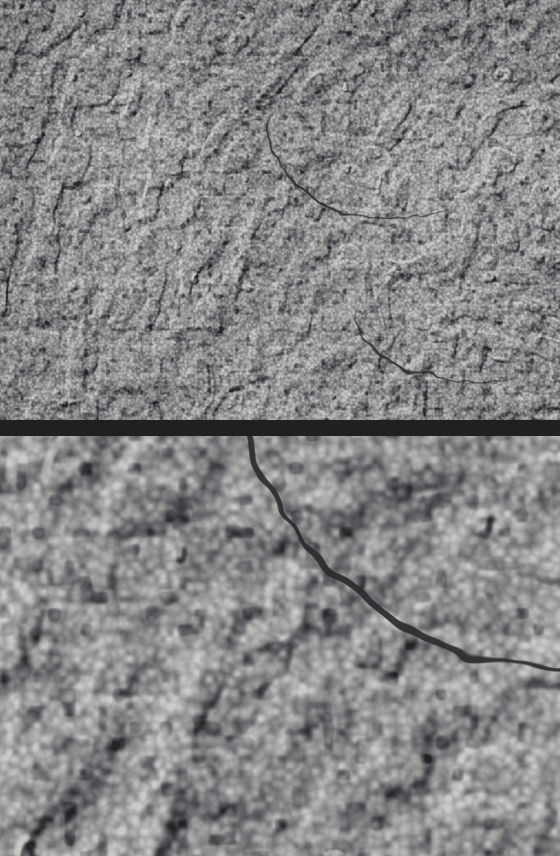
Top, the full canvas; bottom, a detail of the centre.
A WebGL 2 fragment shader for this texture:

```glsl
#version 300 es
precision highp float;
// Rough grey sanded plaster with curved trowel ridges, clods and two hairline cracks.

uniform vec2 u_resolution;
out vec4 fragColor;

// Lengths are in canvas heights, frequencies in cells per canvas height.
const float BASE_TONE = 0.565;
const vec2 LIGHT_DIR = vec2(-0.6, 0.8);
const float RELIEF_GAIN = 0.52;
const float SLOPE_STEP = 0.0022;
const vec2 SWIRL_CENTRE = vec2(1.8, 0.1);
const vec2 RIDGE_FREQ = vec2(27.0, 17.0);   // across, along the trowel stroke
const float RIDGE_HEIGHT = 0.006;
const float LUMP_FREQ = 25.0;
const float LUMP_HEIGHT = 0.004;
const float ROUGH_FREQ = 56.0;
const float ROUGH_HEIGHT = 0.0032;
const float CLOD_FREQ = 8.0;
const float CLOD_HEIGHT = 0.006;
const float SAND_FREQ = 112.0;
const float SAND_CONTRAST = 0.23;
const float DUST_FREQ = 190.0;
const float DUST_CONTRAST = 0.19;
const float PIT_FREQ = 78.0;
const float PIT_DEPTH = 0.18;
const float CRACK_HALF_WIDTH = 0.0036;
const float CRACK_TONE = 0.17;
const vec3 SHADOW_TINT = vec3(0.985, 0.99, 1.035);
const vec3 LIGHT_TINT = vec3(1.0, 1.006, 0.998);
const float TAU = 6.2831853;

vec2 hash2(vec2 p) {
  vec3 q = fract(vec3(p.xyx) * vec3(0.1031, 0.1030, 0.0973));
  q += dot(q, q.yzx + 33.33);
  return fract((q.xx + q.yz) * q.zy);
}

float noise(vec2 p) {
  vec2 i = floor(p), f = fract(p);
  f = f * f * f * (f * (f * 6.0 - 15.0) + 10.0);
  float low = mix(hash2(i).x, hash2(i + vec2(1, 0)).x, f.x);
  float high = mix(hash2(i + vec2(0, 1)).x, hash2(i + vec2(1, 1)).x, f.x);
  return mix(low, high, f.y);
}

vec2 wobble(vec2 p, float freq) {
  return vec2(noise(p * freq + 17.3), noise(p * freq + 61.7)) - 0.5;
}

// Distance to the nearest scattered sand grain, in cells.
float grainDistance(vec2 p) {
  vec2 cell = floor(p);
  float nearest = 4.0;
  for (int y = -1; y <= 1; y++)
    for (int x = -1; x <= 1; x++) {
      vec2 c = cell + vec2(x, y);
      nearest = min(nearest, length(c + hash2(c + 5.0) - p));
    }
  return nearest;
}

// Sparse rounded clods, at most one in each cell.
float clods(vec2 p) {
  vec2 q = p * CLOD_FREQ, cell = floor(q);
  vec2 place = 0.2 + 0.6 * hash2(cell + 91.0);
  vec2 kind = hash2(cell + 43.0);
  float radius = mix(0.07, 0.13, kind.y);
  float dome = 1.0 - smoothstep(0.35 * radius, radius, length(fract(q) - place));
  return dome * step(kind.x, 0.4);
}

float height(vec2 p) {
  vec2 w = p + 0.045 * wobble(p, 9.0) + 0.012 * wobble(p, 34.0);
  vec2 q = w - SWIRL_CENTRE;
  vec2 stroke = vec2(length(q), atan(q.y, -q.x)) * RIDGE_FREQ;
  float h = RIDGE_HEIGHT * smoothstep(0.4, 0.76, noise(stroke + 40.0));
  h += LUMP_HEIGHT * smoothstep(0.42, 0.78, noise(w * LUMP_FREQ + 9.0));
  h += ROUGH_HEIGHT * noise(p * ROUGH_FREQ + 3.0);
  return h + CLOD_HEIGHT * clods(p + 0.01 * wobble(p, 50.0));
}

// Coverage of a crack along an arc, tapering from its start to its end angle.
float crack(vec2 p, vec2 centre, float radius, float startAngle, float endAngle) {
  vec2 q = p + 0.032 * wobble(p, 13.0) + 0.011 * wobble(p, 48.0) - centre;
  float along = (mod(atan(q.y, q.x), TAU) - startAngle) / (endAngle - startAngle);
  float inside = smoothstep(0.0, 0.04, along) * (1.0 - smoothstep(0.85, 1.0, along));
  float taper = mix(1.0, 0.3, smoothstep(0.35, 0.75, along)) * smoothstep(-0.15, 0.25, along);
  float halfWidth = CRACK_HALF_WIDTH * taper * (0.45 + noise(p * 27.0));
  float soft = 1.2 / u_resolution.y;
  float edge = abs(length(q) - radius);
  return inside * (1.0 - smoothstep(halfWidth - soft, halfWidth + soft, edge));
}

void main() {
  vec2 p = gl_FragCoord.xy / u_resolution.y;

  // Raking light on the relief, with the bright side compressed.
  vec2 d = LIGHT_DIR * SLOPE_STEP;
  float slope = (height(p - d) - height(p + d)) / (2.0 * SLOPE_STEP);
  float tone = BASE_TONE + RELIEF_GAIN * slope / (1.0 + 2.2 * max(slope, 0.0) + 0.5 * max(-slope, 0.0));

  // Sand grains, dust and small pits.
  tone += SAND_CONTRAST * (0.5 - grainDistance(p * SAND_FREQ));
  tone += DUST_CONTRAST * (noise(p * DUST_FREQ) - 0.5);
  tone -= PIT_DEPTH * smoothstep(0.66, 0.92, noise(p * PIT_FREQ + 70.0));

  // Broad unevenness and the dimmer upper edge.
  tone += 0.07 * (noise(p * 3.0 + 8.0) - 0.5) - 0.06 * smoothstep(0.6, 1.0, p.y);
  tone = clamp(tone, 0.14, 0.79);

  float cracks = max(crack(p, vec2(0.927, 0.761), 0.287, 3.25, 5.36),
                     crack(p, vec2(1.105, 0.36), 0.276, 3.45, 5.25));
  tone = mix(tone, CRACK_TONE, 0.92 * cracks);

  vec3 tint = mix(SHADOW_TINT, LIGHT_TINT, smoothstep(0.3, 0.6, tone));
  fragColor = vec4(tone * tint, 1.0);
}
```
